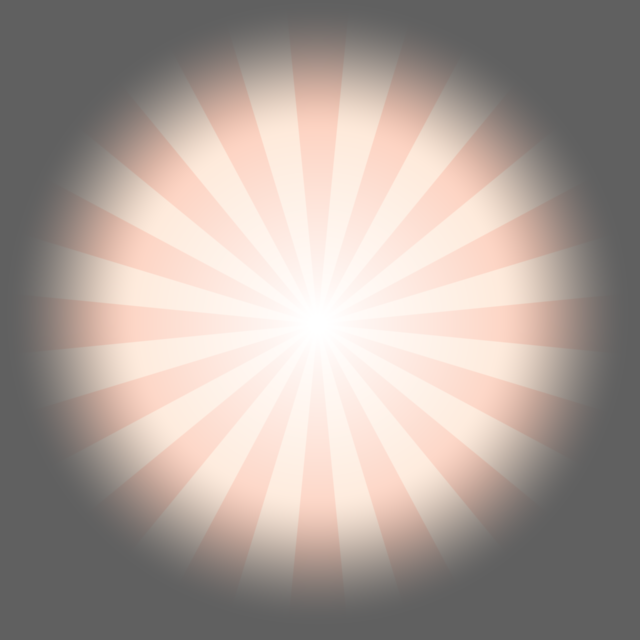
A Shadertoy shader for this background:

```glsl
// Soft peach sunburst with a white core, fading through a round vignette into grey.

const float TAU = 6.2831853;

const vec2  BURST_CENTER    = vec2(0.4965, 0.4938);
const int   RAY_FOLDS       = 3;      // each fold doubles the four basic rays, less one for the edges
const vec3  RAY_PINK        = vec3(0.990, 0.800, 0.722);
const vec3  RAY_CREAM       = vec3(0.996, 0.902, 0.831);

const float GLOW_RADIUS     = 0.36;
const float CORE_RADIUS     = 0.032;
const vec3  GLOW_WHITE      = vec3(1.0, 1.0, 1.0);

const vec2  VIGNETTE_CENTER = vec2(0.4965, 0.510);
const float VIGNETTE_INNER  = 0.281;
const float VIGNETTE_OUTER  = 0.489;
const vec3  VIGNETTE_GREY   = vec3(0.378, 0.378, 0.378);

// Coverage of the pink rays: mirror folds reduce the plane to half of one ray cell
float rayMask(vec2 p, float pixel) {
    vec2 q = abs(p);
    float angle = TAU / 8.0;
    for (int i = 0; i < RAY_FOLDS; i++) {
        vec2 normal = vec2(-sin(angle), cos(angle));
        q -= 2.0 * max(dot(q, normal), 0.0) * normal;
        angle *= 0.5;
    }
    // The last halved angle is the edge between pink and cream
    float edgeDistance = q.y * cos(angle) - q.x * sin(angle);
    return 1.0 - smoothstep(-pixel, pixel, edgeDistance);
}

// Broad linear falloff joined with a small bright core
float centerGlow(float radius) {
    float broad = clamp(1.0 - radius / GLOW_RADIUS, 0.0, 1.0);
    float core = exp(-radius * radius / (CORE_RADIUS * CORE_RADIUS));
    return mix(broad, 1.0, core);
}

void mainImage(out vec4 fragColor, in vec2 fragCoord) {
    // Square canvas units, centred when the aspect ratio differs
    float side = min(iResolution.x, iResolution.y);
    vec2 uv = (fragCoord - 0.5 * iResolution.xy) / side + 0.5;
    vec2 p = uv - BURST_CENTER;

    // Rays and glow
    vec3 color = mix(RAY_CREAM, RAY_PINK, rayMask(p, 1.0 / side));
    color = mix(color, GLOW_WHITE, centerGlow(length(p)));

    // Round fade to grey
    float fade = smoothstep(VIGNETTE_INNER, VIGNETTE_OUTER, length(uv - VIGNETTE_CENTER));
    color = mix(color, VIGNETTE_GREY, fade);

    fragColor = vec4(color, 1.0);
}
```
